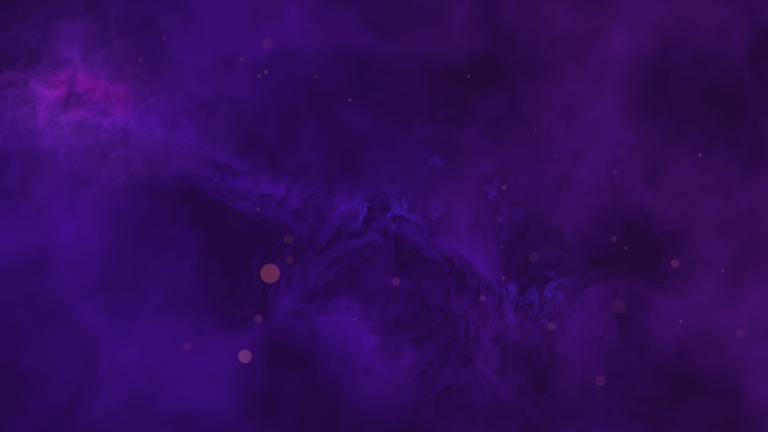
A WebGL 2 fragment shader for this background:

```glsl
#version 300 es
precision highp float;
// Violet nebula: billowing clouds, a diagonal streaked ridge, a fibrous glow and drifting light discs.
uniform vec2 u_resolution;
out vec4 fragColor;

float hash(vec2 p) {
    vec3 h = fract(p.xyx * 0.1031);
    h += dot(h, h.yzx + 33.33);
    return fract((h.x + h.y) * h.z);
}

float noise(vec2 p) {
    vec2 cell = floor(p), f = fract(p);
    f = f * f * f * (f * (f * 6.0 - 15.0) + 10.0);
    return mix(mix(hash(cell), hash(cell + vec2(1, 0)), f.x),
               mix(hash(cell + vec2(0, 1)), hash(cell + vec2(1, 1)), f.x), f.y);
}

float fbm(vec2 p, int octaves) {
    float sum = 0.0, amp = 0.5;
    for (int i = 0; i < octaves; i++) {
        p = mat2(0.8, 0.6, -0.6, 0.8) * p * 2.03 + 7.1;
        sum += amp * noise(p);
        amp *= 0.5;
    }
    return sum;
}

// Soft elliptical spot, 1 at its centre
float spot(vec2 p, vec2 centre, vec2 size) {
    vec2 d = (p - centre) / size;
    return exp(-dot(d, d));
}

// Thin tangled fibres
float fibres(vec2 p) {
    float sum = 0.0;
    for (int i = 0; i < 6; i++) {
        p = mat2(0.6, 0.8, -0.8, 0.6) * p + 3.7;
        vec2 bent = p + 0.07 * vec2(noise(p * 11.0), noise(p * 11.0 + 40.0));
        sum += pow(1.0 - abs(2.0 * noise(bent * vec2(14.0, 36.0)) - 1.0), 9.0);
    }
    return sum;
}

void main() {
    vec2 p = gl_FragCoord.xy / u_resolution.y;
    float pixel = 1.0 / u_resolution.y;
    vec2 warp = vec2(fbm(p * 2.2, 4), fbm(p * 2.2 + 31.0, 4)) - 0.47;
    vec2 q = p + 0.2 * warp;
    vec2 r = p + 0.16 * warp;

    // Billowing clouds, upright and leaning towards the right
    float right = smoothstep(0.7, 1.3, p.x);
    vec2 lean = mat2(0.9, 0.35, -0.35, 0.9) * q;
    float light = 0.3 + 1.5 * (fbm(q * 2.7 + 4.0, 3) - 0.44);
    light += (0.3 + 0.4 * right) * (fbm(lean * vec2(5.0, 2.2) + 12.0, 4) - 0.47);

    // Lit and shaded regions
    light += 0.4 * spot(r, vec2(0.24, 0.31), vec2(0.22, 0.16));
    light += 0.3 * spot(r, vec2(0.04, 0.44), vec2(0.13, 0.12));
    light += 0.5 * spot(r, vec2(1.5, 0.95), vec2(0.26, 0.12));
    light += 0.25 * spot(r, vec2(1.38, 0.73), vec2(0.11, 0.15));
    light += 0.2 * spot(r, vec2(0.98, 0.58), vec2(0.1, 0.11));
    light -= 0.35 * spot(r, vec2(1.2, 0.55), vec2(0.1, 0.3));
    light -= 0.25 * spot(r, vec2(0.74, 0.7), vec2(0.16, 0.14));
    light -= 0.4 * spot(r, vec2(0.49, 0.38), vec2(0.05, 0.1));
    light -= 0.35 * spot(r, vec2(0.0, 1.0), vec2(0.25, 0.12));
    light -= 0.2 * spot(r, vec2(0.9, 0.0), vec2(0.9, 0.14));

    // Ridge falling to the lower right, with streaked rock below it
    float along = dot(q, vec2(0.912, -0.411));
    float across = dot(r, vec2(0.411, 0.912)) - 0.78;
    float reach = smoothstep(0.25, 0.6, p.x) * (1.0 - smoothstep(1.05, 1.4, p.x));
    float ridge = reach * exp(-across * across / 0.004);
    float slope = reach * smoothstep(-0.4, -0.2, across) * (1.0 - smoothstep(0.0, 0.07, across));
    float streaks = fbm(vec2(along * 4.0, across * 11.0 + 2.0 * warp.x), 5) - 0.48;
    light += ridge * (0.34 + 0.8 * streaks) + 0.9 * slope * streaks;

    // Fine broken texture in the sharper parts
    float sharp = slope + 0.6 * ridge + 0.8 * spot(p, vec2(1.38, 0.4), vec2(0.25, 0.35));
    float creases = abs(fbm(lean * vec2(13.0, 8.0) + 2.0 * warp, 5) - 0.48);
    light += sharp * (0.13 - 1.3 * creases) + 0.35 * (0.2 + sharp) * (fbm(p * 14.0 + 3.0 * warp, 4) - 0.47);

    // Cool on the left, warm on the right
    float warmth = smoothstep(0.45, 1.65, p.x + 0.4 * (p.y - 0.5) + 0.5 * warp.y - 0.2 * ridge);
    vec3 shade = mix(vec3(0.15, 0.03, 0.285), vec3(0.16, 0.035, 0.255), warmth);
    vec3 lit = mix(vec3(0.24, 0.05, 0.51), vec3(0.265, 0.065, 0.43), warmth);
    vec3 colour = mix(shade, lit, clamp(light, -0.15, 1.3));

    // Crisp blue wisps
    float wisps = smoothstep(0.46, 0.7, fbm(p * 22.0 + 3.0 * warp, 4));
    float wispArea = spot(p, vec2(1.01, 0.67), vec2(0.04, 0.06)) + spot(p, vec2(1.16, 0.53), vec2(0.04, 0.08))
                   + spot(p, vec2(1.24, 0.31), vec2(0.1, 0.07)) + spot(p, vec2(0.9, 0.5), vec2(0.12, 0.05));
    colour += vec3(0.05, 0.035, 0.2) * wisps * wispArea;

    // Fibrous glow with a magenta heart
    float cloud = fbm(p * 6.0 + 3.0 * warp, 5);
    vec2 ragged = p + 0.2 * (vec2(cloud, fbm(p * 5.0 + 60.0, 4)) - 0.47);
    float halo = spot(ragged, vec2(0.18, 0.78), vec2(0.18, 0.17)) + 0.3 * spot(ragged, vec2(0.38, 0.67), vec2(0.15, 0.06));
    colour += vec3(0.16, 0.07, 0.25) * halo * (0.1 + 1.1 * cloud + 0.2 * fibres(p));
    colour += vec3(0.16, -0.02, 0.06) * spot(ragged, vec2(0.21, 0.79), vec2(0.07, 0.06)) * (0.3 + 1.2 * cloud);

    // Light discs: two large ones, then many small ones
    for (int i = 0; i < 36; i++) {
        float id = float(i);
        vec2 centre = vec2(0.3 + 1.45 * hash(vec2(id, 3.0)), 0.1 + 0.82 * hash(vec2(id, 17.0)));
        float size = hash(vec2(id, 29.0));
        float radius = mix(0.003, 0.019, pow(size, 3.0));
        float alpha = mix(0.5, 0.13, size) * (0.4 + 0.6 * hash(vec2(id, 41.0)));
        if (i < 2) {
            centre = i == 0 ? vec2(0.625, 0.367) : vec2(0.567, 0.175);
            radius = i == 0 ? 0.023 : 0.016;
            alpha = 0.4;
        }
        float disc = 1.0 - smoothstep(-1.5 * pixel, pixel, length(p - centre) - radius);
        vec3 tint = mix(vec3(0.75, 0.36, 0.36), vec3(0.68, 0.38, 0.62), hash(vec2(id, 53.0)));
        colour = mix(colour, tint, alpha * disc);
    }
    fragColor = vec4(colour, 1.0);
}
```
